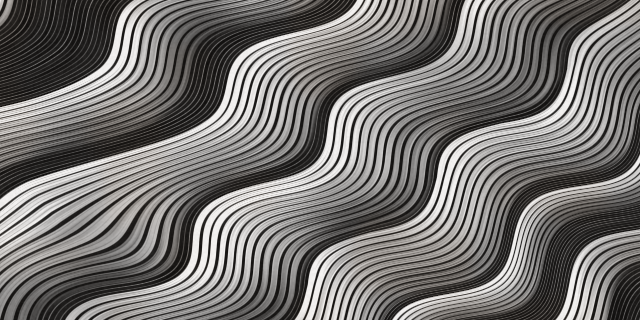
A Shadertoy shader for this pattern:

```glsl
const float PI = 3.1415927;
const float TAU = 6.2831853;
const float BAND_WIDTH = 0.338;
const float LANES = 13.0;

float hash(vec2 p) {
    vec3 q = fract(p.xyx * vec3(0.1031, 0.1030, 0.0973));
    q += dot(q, q.yzx + 33.33);
    return fract((q.x + q.y) * q.z);
}

float noise(vec2 p) {
    vec2 cell = floor(p);
    vec2 f = fract(p);
    f = f * f * f * (f * (f * 6.0 - 15.0) + 10.0);
    float low = mix(hash(cell), hash(cell + vec2(1.0, 0.0)), f.x);
    float high = mix(hash(cell + vec2(0.0, 1.0)), hash(cell + 1.0), f.x);
    return mix(low, high, f.y);
}

// Returns band coordinate, distance along the flow, and crowding on the flats
vec3 flow(vec2 p) {
    float across = 0.64 * p.x + 0.77 * (1.0 - p.y);
    float along = 0.77 * p.x - 0.64 * (1.0 - p.y);
    float upper = 1.0 - smoothstep(0.45, 1.05, across);
    float crest = 0.5 * across - 0.09 - 0.3 * max(across - 1.3, 0.0);
    float ending = max(along - 1.28, 0.0);

    // Regular ripple, giving way to one long swell at the upper left
    float ripple = TAU / 0.534 * (along - 2.0 * ending * ending - crest);
    float swell = ripple < 0.0 ? max(0.5 * ripple, -PI) : ripple;
    float swellHeight = ripple < 0.0 ? 0.1 : 0.056;
    float lift = 0.056 - swellHeight * (1.0 - cos(swell));
    float u = across - mix(0.056 * cos(ripple), lift, upper);
    u -= upper * (0.02 + 0.06 * clamp(along, -0.3, 0.9));
    u += 0.014 * (noise(p * 4.0) - 0.5);
    float band = (u - 0.284) / BAND_WIDTH;
    band += 0.45 * smoothstep(1.5, 1.85, u);
    return vec3(band, along, 0.5 - 0.5 * mix(sin(ripple), sin(swell), upper));
}

// Coverage of lines centred on whole numbers
float lines(float x, float halfWidth, float pixel) {
    float d = abs(fract(x + 0.5) - 0.5);
    float coverage = 1.0 - smoothstep(halfWidth - 0.6 * pixel, halfWidth + 0.6 * pixel, d);
    return mix(coverage, 2.0 * halfWidth, smoothstep(0.5, 1.0, pixel));
}

// Share of each band given to shadow, cycling over five bands and deeper at both ends
float shadowShare(float index, float along) {
    float share = 0.20 + 0.15 * cos(TAU * (index + 0.6) / 5.0);
    share += 0.14 * (noise(vec2(along * 3.0, index * 7.3)) - 0.5);
    return min(max(share, 0.05) + 0.5 * max(-index, 0.0) + 0.12 * max(index - 3.0, 0.0), 0.97);
}

// Pale stripes parted by dark lines, with hairlines where they crowd
float litTone(float lane, float pixel, float depth, float along, float pinch, float patchy) {
    float stripe = floor(lane);
    float tone = mix(1.04, 0.50, pow(depth, 0.9));
    tone += 0.34 * (patchy - 0.5) - 0.14 * pinch;
    tone += 0.10 * (hash(vec2(stripe, 5.0)) - 0.5);
    tone += 0.10 * (fract(lane) - 0.5);
    tone += 0.18 * (noise(vec2(along * 7.0, lane * 5.0)) - 0.5);

    float drift = 0.25 * noise(vec2(along * 9.0, lane * 0.7));
    float hair = lines(lane * 3.0 + drift, 0.10, pixel * 3.0);
    tone -= 0.34 * hair * pinch * (0.2 + patchy);

    float nearest = floor(lane + 0.5);
    float width = mix(0.135, 0.085, pinch) + 0.04 * depth;
    width *= 0.7 + 0.6 * noise(vec2(along * 4.0, nearest * 3.7));
    float ink = lines(lane, width, pixel) * mix(0.98, 0.72, pinch * patchy);
    return mix(clamp(tone, 0.25, 0.94), 0.07, ink);
}

// Near-black ground with fine grey threads
float shadowTone(float lane, float pixel, float along) {
    float thread = lines(lane * 2.0 + 0.5, 0.09, pixel * 2.0);
    float fade = noise(vec2(along * 5.0, floor(lane * 2.0) * 2.3));
    float ground = 0.07 + 0.06 * noise(vec2(along * 8.0, lane * 2.0));
    return mix(ground, 0.60, thread * (0.3 + 0.6 * fade));
}

void mainImage(out vec4 fragColor, in vec2 fragCoord) {
    vec2 p = fragCoord / iResolution.y;
    vec3 stream = flow(p);
    float lane = stream.x * LANES;
    float pixel = fwidth(lane);
    float index = floor(stream.x);
    float within = fract(stream.x);
    float patchy = noise(p * 3.5 + 11.0);

    // Light falls off across each band, then drops into shadow
    float start = 1.0 - shadowShare(index, stream.y);
    float depth = clamp(within / start, 0.0, 1.0);
    float lit = litTone(lane, pixel, depth, stream.y, stream.z, patchy);
    float dark = shadowTone(lane, pixel, stream.y);
    float tone = mix(lit, dark, smoothstep(start - 0.04, start + 0.04, within));

    // Paper grain and faint warm staining
    tone += 0.03 * (noise(p * 180.0) - 0.5);
    float warmth = 0.05 * smoothstep(0.45, 0.8, noise(p * 5.0 + 31.0)) * tone * (1.0 - tone);
    vec3 colour = vec3(tone) + vec3(0.004, -0.002, -0.006) + warmth * vec3(1.0, 0.0, -1.0);
    fragColor = vec4(clamp(colour, 0.0, 1.0), 1.0);
}
```
